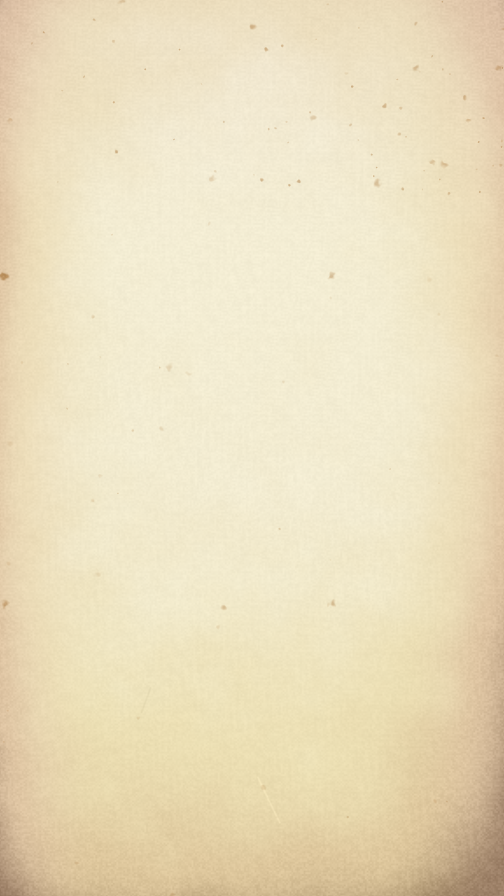
Reproduce this texture procedurally as a Shadertoy shader.

```glsl
float hash(vec2 p) {
    return fract(sin(dot(p, vec2(127.1, 311.7))) * 43758.5453);
}

float noise(vec2 p) {
    vec2 i = floor(p), f = fract(p);
    f = f * f * (3.0 - 2.0 * f);
    return mix(mix(hash(i), hash(i + vec2(1, 0)), f.x),
               mix(hash(i + vec2(0, 1)), hash(i + vec2(1, 1)), f.x), f.y);
}

float fbm(vec2 p) {
    float sum = 0.0, amp = 0.5;
    for (int i = 0; i < 5; i++) {
        sum += amp * noise(p);
        p = mat2(1.6, 1.2, -1.2, 1.6) * p + 7.3;
        amp *= 0.5;
    }
    return sum;
}

float segmentDistance(vec2 p, vec2 a, vec2 b) {
    vec2 ab = b - a;
    return length(p - a - ab * clamp(dot(p - a, ab) / dot(ab, ab), 0.0, 1.0));
}

// Soft irregular stain
float spot(vec2 p, vec2 center, float radius) {
    vec2 d = p - center;
    d += (vec2(noise(p * 260.0), noise(p * 260.0 + 40.0)) - 0.5) * radius;
    return 1.0 - smoothstep(radius * 0.25, radius * 1.3, length(d));
}

// Paper tone from fresh cream to aged brown
vec3 paperTone(float age) {
    vec3 c = mix(vec3(0.955, 0.93, 0.83), vec3(0.925, 0.875, 0.725), smoothstep(0.0, 0.28, age));
    c = mix(c, vec3(0.87, 0.78, 0.635), smoothstep(0.22, 0.56, age));
    return mix(c, vec3(0.61, 0.51, 0.40), smoothstep(0.5, 1.08, age));
}

void mainImage(out vec4 fragColor, in vec2 fragCoord) {
    vec2 uv = fragCoord / iResolution.xy;
    vec2 p = uv * vec2(0.5625, 1.0);
    float cloud = fbm(p * 7.0) - 0.48;
    float mottle = fbm(p * 26.0 + 11.0) - 0.48;

    // Darkening that creeps in from each edge
    float age = 0.44 * exp(-uv.x / 0.10)
              + 0.47 * exp(-(1.0 - uv.x) / 0.13)
              + 0.58 * exp(-uv.y / 0.095)
              + 0.27 * exp(-(1.0 - uv.y) / 0.10);
    age += 0.12 * smoothstep(0.55, 0.12, uv.y);
    age += 0.10 * smoothstep(0.6, 1.0, uv.x) * smoothstep(0.35, 0.1, uv.y);
    age += cloud * (0.12 + 0.35 * min(age, 0.8)) + mottle * 0.09;
    vec3 color = paperTone(max(age, 0.0));

    // Pink cast above and at the sides, yellow cast below
    float side = smoothstep(0.3, 0.5, abs(uv.x - 0.5));
    color += vec3(0.0, -0.006, 0.018) * smoothstep(0.7, 1.0, uv.y);
    color += vec3(0.004, -0.008, 0.004) * side;
    color.b -= 0.022 * smoothstep(0.45, 0.15, uv.y) * (1.0 - side);

    // Foxing crowded toward the upper right, thin elsewhere
    float stain = 0.0;
    for (int i = 0; i < 110; i++) {
        float n = float(i);
        vec2 r = vec2(hash(vec2(n, 1.7)), hash(vec2(n, 5.3)));
        bool upper = i < 64;
        vec2 center = upper ? vec2(1.0 - pow(r.x, 1.5), 1.0 - 0.22 * r.y) : r;
        float radius = mix(0.0012, 0.0042, pow(hash(vec2(n, 9.1)), 3.0));
        float strength = (upper ? 0.55 : 0.3) * mix(0.35, 1.0, hash(vec2(n, 3.9)));
        stain = max(stain, strength * spot(p, center * vec2(0.5625, 1.0), radius));
    }
    stain = max(stain, 0.85 * spot(p, vec2(0.005, 0.692), 0.005));
    stain = max(stain, 0.6 * spot(p, vec2(0.005, 0.326), 0.004));
    stain = max(stain, 0.45 * spot(p, vec2(0.371, 0.692), 0.004));
    stain = max(stain, 0.45 * spot(p, vec2(0.371, 0.326), 0.004));
    stain = max(stain, 0.4 * spot(p, vec2(0.249, 0.321), 0.003));
    color = mix(color, vec3(0.70, 0.52, 0.31), stain);

    // Faint scratches
    float scratch = segmentDistance(p, vec2(0.288, 0.132), vec2(0.312, 0.082));
    color += 0.035 * (1.0 - smoothstep(0.0, 0.002, scratch));
    float crease = segmentDistance(p, vec2(0.158, 0.205), vec2(0.168, 0.232));
    color -= 0.03 * (1.0 - smoothstep(0.0, 0.002, crease));

    // Woven fibres and fine grain, rougher where aged
    float fibre = noise(p * vec2(90.0, 420.0)) + noise(p * vec2(420.0, 90.0)) - 1.0;
    float grain = noise(p * 512.0) - 0.5;
    color += fibre * 0.010 + grain * mix(0.025, 0.075, smoothstep(0.2, 0.9, age));

    fragColor = vec4(clamp(color, 0.0, 1.0), 1.0);
}
```
